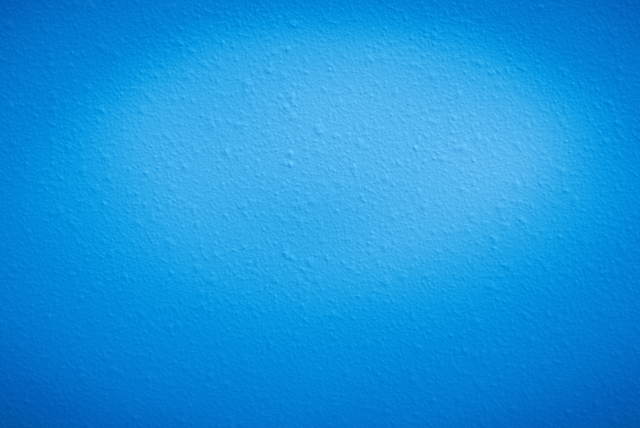
Reproduce this texture procedurally as a Shadertoy shader.

```glsl
// Blue painted plaster wall: soft sheen, dark vignette and small embossed bumps.

const vec3 PALETTE[7] = vec3[7](
    vec3(0.01, 0.38, 0.73), vec3(0.01, 0.47, 0.81), vec3(0.01, 0.54, 0.86),
    vec3(0.03, 0.60, 0.89), vec3(0.14, 0.65, 0.91), vec3(0.29, 0.70, 0.93),
    vec3(0.42, 0.75, 0.96));

const float BASE_LEVEL = 3.4;               // palette step at the vignette centre
const vec2 VIGNETTE_CENTRE = vec2(0.51, 0.55);
const vec2 VIGNETTE_FALLOFF = vec2(1.75, 2.1);
const vec2 SHEEN_CENTRE = vec2(0.53, 0.63);
const vec2 SHEEN_RADIUS = vec2(0.40, 0.32);
const float SHEEN_GAIN = 1.6;
const vec2 LIGHT_DIR = vec2(0.6, 0.8);
const vec3 RELIEF_TINT = vec3(0.19, 0.15, 0.10);
const float FINE_SCALE = 130.0;             // bump cells per canvas height
const float MEDIUM_SCALE = 82.0;
const float COARSE_SCALE = 52.0;

vec3 hash3(vec2 cell) {
    vec3 q = fract(cell.xyx * vec3(0.1031, 0.1030, 0.0973));
    q += dot(q, q.yxz + 33.33);
    return fract((q.xxy + q.yzz) * q.zyx);
}

// Soft elliptical spot, 1 at its centre
float spot(vec2 uv, vec2 centre, vec2 radius) {
    vec2 d = (uv - centre) / radius;
    return exp(-dot(d, d));
}

// Slow layered waves that break up smooth edges
float waves(vec2 p) {
    return 0.5 * sin(p.x * 9.0 + 2.0 * sin(p.y * 7.0))
         + 0.3 * sin(p.y * 17.0 - p.x * 11.0 + 1.3)
         + 0.2 * sin(p.x * 31.0 + p.y * 23.0);
}

// Cellular bumps: summed slope of random domes towards the light
float bumpRelief(vec2 p, float scale, float density) {
    vec2 q = p * scale;
    vec2 cell = floor(q);
    float relief = 0.0;
    for (int y = -1; y <= 1; y++)
    for (int x = -1; x <= 1; x++) {
        vec2 id = cell + vec2(x, y);
        vec3 rnd = hash3(id + scale);
        vec2 d = q - id - rnd.xy;
        float present = step(1.0 - density, rnd.z);
        float size = mix(0.25, 0.45, fract(rnd.z * 17.0));
        d /= size;
        relief += present * dot(d, LIGHT_DIR) * exp(-dot(d, d));
    }
    return relief;
}

// Broad light as a position along the palette
float lightLevel(vec2 uv, vec2 p, float relief) {
    vec2 v = (uv - VIGNETTE_CENTRE) * 2.0;
    float level = BASE_LEVEL - dot(v * v, VIGNETTE_FALLOFF);

    // Broad sheen, crisper along the top than below
    vec2 s = (uv - SHEEN_CENTRE) / SHEEN_RADIUS;
    float edge = length(s) + 0.035 * waves(p) - 0.09 * relief;
    float softness = mix(0.42, 0.20, smoothstep(-0.5, 0.5, s.y));
    level += SHEEN_GAIN * (1.0 - smoothstep(1.0 - softness, 1.0 + softness, edge));

    // Brighter patches and the shallow hollow between them
    level += 0.85 * spot(uv, vec2(0.79, 0.64), vec2(0.15, 0.16));
    level += 0.60 * spot(uv, vec2(0.56, 0.78), vec2(0.17, 0.16));
    level += 0.20 * spot(uv, vec2(0.23, 0.68), vec2(0.12, 0.15));
    level -= 0.60 * spot(uv, vec2(0.45, 0.47), vec2(0.14, 0.11));
    return level + 0.05 * waves(p * 1.7 + 4.0);
}

vec3 paint(float level) {
    vec3 colour = PALETTE[0];
    for (int i = 1; i < 7; i++)
        colour = mix(colour, PALETTE[i], clamp(level - float(i - 1), 0.0, 1.0));
    return colour * (1.0 + 0.12 * min(level, 0.0));
}

void mainImage(out vec4 fragColor, in vec2 fragCoord) {
    vec2 uv = fragCoord / iResolution.xy;
    vec2 p = fragCoord / iResolution.y;

    // Bumps gather in loose clusters
    float cluster = clamp(0.5 + 0.35 * waves(p * 1.3), 0.1, 0.9);
    float fine = bumpRelief(p, FINE_SCALE, 0.85);
    float medium = bumpRelief(p + 0.37, MEDIUM_SCALE, 0.2 + 0.3 * cluster);
    float coarse = bumpRelief(p + 1.71, COARSE_SCALE, 0.04 + 0.10 * cluster);
    float relief = 0.6 * fine + 0.65 * medium + 0.75 * coarse;

    // Raking light shows the texture most inside and around the sheen
    float strength = mix(0.35, 1.0, spot(uv, SHEEN_CENTRE, vec2(0.50, 0.44)));
    vec3 colour = paint(lightLevel(uv, p, relief));
    colour += RELIEF_TINT * relief * strength;

    fragColor = vec4(clamp(colour, 0.0, 1.0), 1.0);
}
```
